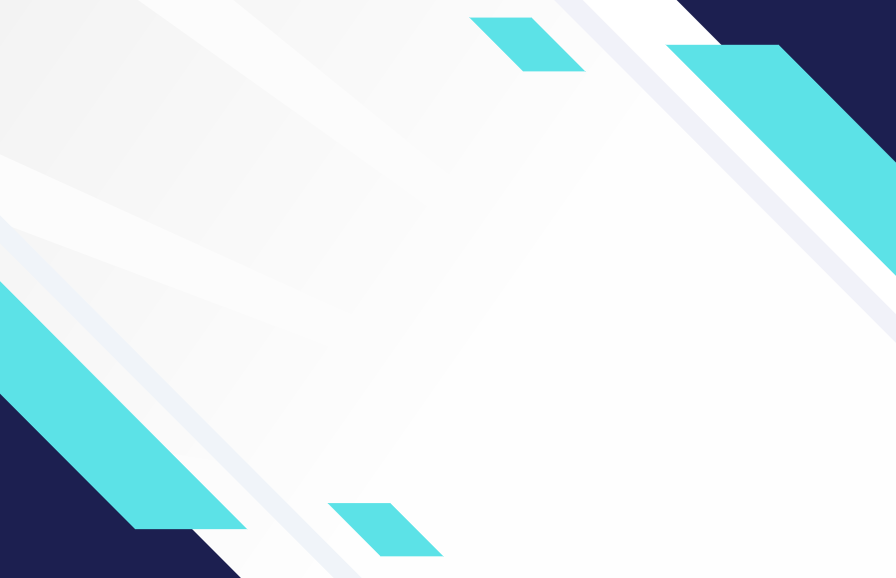
Give the GLSL for this background, as a Shadertoy shader.

```glsl
// Pale background with faint light rays, framed by navy and cyan diagonal bands in two corners.

const float ASPECT = 1.5547;
const vec3 NAVY = vec3(0.108, 0.123, 0.312);
const vec3 CYAN = vec3(0.362, 0.888, 0.904);
const vec3 LILAC = vec3(0.947, 0.949, 0.976);
const vec3 ICE = vec3(0.941, 0.957, 0.976);
const float SHADE = 0.953;      // darkest paper tone, upper left
const float PAPER = 0.995;      // lightest paper tone, lower right
const float RAY_TONE = 0.989;

// Diagonal limits, measured as x + y - 1
const float NAVY_TOP = 1.174;
const float NAVY_LOW = -0.582;
const vec2 CYAN_TOP = vec2(1.0775, 1.2735);
const vec2 CYAN_LOW = vec2(-0.681, -0.4865);
const vec2 STRIPE_TOP = vec2(0.9615, 1.011);
const vec2 STRIPE_LOW = vec2(-0.421, -0.3725);
const vec2 CHIP_TOP = vec2(0.784, 0.892);
const vec2 CHIP_LOW = vec2(-0.302, -0.193);

// Vertical limits
const vec2 CYAN_TOP_Y = vec2(-1.0, 0.9225);
const vec2 CYAN_LOW_Y = vec2(0.0845, 2.0);
const vec2 CHIP_TOP_Y = vec2(0.8765, 0.9696);
const vec2 CHIP_LOW_Y = vec2(0.0375, 0.1296);
const vec2 ANY_Y = vec2(-1.0, 2.0);

// Ray edges as (height at x = 0, downward slope)
const vec2 RAY_A_UPPER = vec2(1.328, 0.81);
const vec2 RAY_A_LOWER = vec2(1.170, 0.71);
const vec2 RAY_B_UPPER = vec2(0.733, 0.455);
const vec2 RAY_B_LOWER = vec2(0.615, 0.375);
const vec2 RAY_C_UPPER = vec2(0.261, 0.155);

// Antialiased coverage of a signed distance, negative inside
float coverage(float dist) {
    return clamp(0.5 - dist * iResolution.y, 0.0, 1.0);
}

// Signed distance to an interval
float interval(float value, vec2 limits) {
    return max(limits.x - value, value - limits.y);
}

// Parallelogram with 45 degree sides and level ends
float slantedBand(vec2 p, vec2 diagonal, vec2 vertical) {
    float across = interval(p.x + p.y - 1.0, diagonal) * inversesqrt(2.0);
    return coverage(max(across, interval(p.y, vertical)));
}

// Signed distance to a sloping edge, negative below it
float belowEdge(vec2 p, vec2 edge) {
    return (p.y - edge.x + edge.y * p.x) * inversesqrt(1.0 + edge.y * edge.y);
}

float ray(vec2 p, vec2 upper, vec2 lower) {
    return coverage(max(belowEdge(p, upper), -belowEdge(p, lower)));
}

// Soft grey gradient with lighter rays that fade to the right
float paperTone(vec2 p) {
    float t = clamp((p.x + 0.7 * (1.0 - p.y)) / 1.25, 0.0, 1.0);
    float tone = mix(SHADE, PAPER, t);
    float rays = max(ray(p, RAY_A_UPPER, RAY_A_LOWER), ray(p, RAY_B_UPPER, RAY_B_LOWER));
    rays = max(rays, coverage(belowEdge(p, RAY_C_UPPER)));
    return mix(tone, max(tone, RAY_TONE), rays);
}

void mainImage(out vec4 fragColor, in vec2 fragCoord) {
    vec2 p = fragCoord / iResolution.xy * vec2(ASPECT, 1.0);
    vec3 color = vec3(paperTone(p));

    // Upper right corner
    color = mix(color, vec3(1.0), slantedBand(p, vec2(STRIPE_TOP.y, NAVY_TOP), ANY_Y));
    color = mix(color, LILAC, slantedBand(p, STRIPE_TOP, ANY_Y));
    color = mix(color, NAVY, slantedBand(p, vec2(NAVY_TOP, 4.0), ANY_Y));
    color = mix(color, CYAN, slantedBand(p, CYAN_TOP, CYAN_TOP_Y));

    // Lower left corner
    color = mix(color, ICE, slantedBand(p, STRIPE_LOW, ANY_Y));
    color = mix(color, NAVY, slantedBand(p, vec2(-4.0, NAVY_LOW), ANY_Y));
    color = mix(color, CYAN, slantedBand(p, CYAN_LOW, CYAN_LOW_Y));

    // Small floating parallelograms
    color = mix(color, CYAN, slantedBand(p, CHIP_TOP, CHIP_TOP_Y));
    color = mix(color, CYAN, slantedBand(p, CHIP_LOW, CHIP_LOW_Y));

    fragColor = vec4(color, 1.0);
}
```
